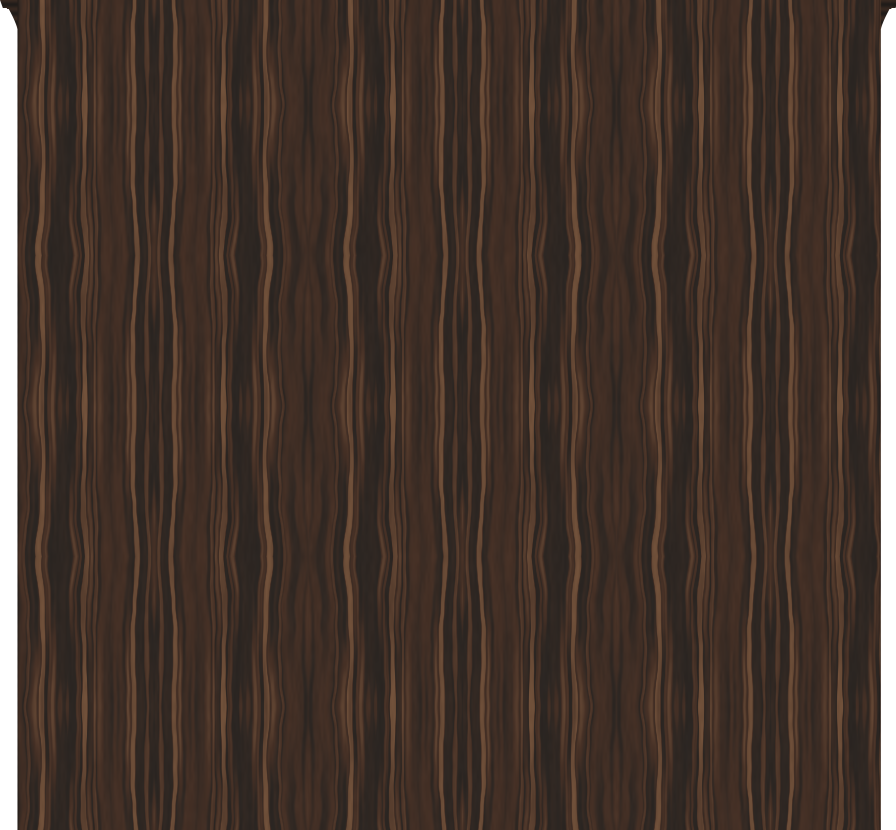
Give the GLSL for this texture, as a Shadertoy shader.

```glsl
// Dark book-matched ebony veneer panel with a small cornice at its top corners.

// Lengths are fractions of the canvas width, y runs downward from the top.
const vec3 DARK = vec3(0.168, 0.146, 0.132);
const vec3 BROWN = vec3(0.272, 0.188, 0.146);
const vec3 TAN = vec3(0.435, 0.312, 0.225);
const vec3 BACKDROP = vec3(1.0);
const vec2 MIRROR_AXIS = vec2(0.172, 0.117);
const vec2 LEAF_SIZE = vec2(0.172, 0.168);
const float HEART = 0.103;         // dark heartwood band, measured from the axis
const float HEART_WIDTH = 0.009;
const float WAVE = 0.0065;         // sideways sway of the grain
const float KNEE = 0.0045;         // bend where the leaves meet
const float PANEL_CENTER = 0.5013;
const float PANEL_HALF = 0.4818;
const float CORNICE_HEIGHT = 0.033;
const float CORNICE_REACH = 0.0195;

// Tan stripes: position, half width, strength
const int STRIPES = 8;
const vec3 STRIPE[STRIPES] = vec3[STRIPES](
    vec3(0.0090, 0.0016, 0.65), vec3(0.0220, 0.0023, 0.90),
    vec3(0.0670, 0.0017, 0.70), vec3(0.0795, 0.0029, 1.00),
    vec3(0.0880, 0.0011, 0.60), vec3(0.1175, 0.0012, 0.55),
    vec3(0.1255, 0.0030, 1.00), vec3(0.1420, 0.0017, 0.70));

float hash(vec2 p) {
    vec3 q = fract(p.xyx * 0.1031);
    q += dot(q, q.yzx + 33.33);
    return fract((q.x + q.y) * q.z);
}

float noise(vec2 p) {
    vec2 cell = floor(p);
    vec2 f = fract(p);
    f = f * f * (3.0 - 2.0 * f);
    return mix(mix(hash(cell), hash(cell + vec2(1, 0)), f.x),
               mix(hash(cell + vec2(0, 1)), hash(cell + vec2(1, 1)), f.x), f.y);
}

// Mirror the plane into one leaf of veneer
vec2 foldLeaf(vec2 p) {
    return abs(mod(p - MIRROR_AXIS + LEAF_SIZE, 2.0 * LEAF_SIZE) - LEAF_SIZE);
}

// Sway the grain and push it away from the heart near the seam
float bendGrain(vec2 leaf) {
    float sway = noise(leaf * vec2(34.0, 17.0) + 5.0) - 0.5;
    float ripple = noise(leaf * vec2(70.0, 45.0) + 31.0) - 0.5;
    float knee = 1.0 - smoothstep(0.0, 0.055, LEAF_SIZE.y - leaf.y);
    float side = clamp((leaf.x - HEART) / 0.02, -1.0, 1.0);
    return leaf.x + WAVE * sway + 0.3 * WAVE * ripple - KNEE * knee * side;
}

// Lightness of the wood: 0 dark, 0.5 brown, 1 tan
float woodTone(vec2 leaf, float px) {
    float g = bendGrain(leaf);
    float fine = noise(vec2(g * 280.0, leaf.y * 9.0));
    float streak = noise(vec2(g * 150.0, leaf.y * 6.0) + 17.0);

    // Calm reddish zones between the strongly striped ones
    float calm = smoothstep(0.029, 0.036, g) * (1.0 - smoothstep(0.052, 0.063, g));
    calm = max(calm, smoothstep(0.143, 0.153, g));
    float striped = 0.08 + 0.60 * smoothstep(0.40, 0.85, streak);
    float tone = mix(striped, 0.36 + 0.30 * (streak - 0.5), calm);
    tone += 0.32 * (fine - 0.5);

    // Heartwood band with brown spindles
    float fromHeart = abs(g - HEART);
    float heart = 1.0 - smoothstep(HEART_WIDTH * 0.7, HEART_WIDTH, fromHeart);
    tone = mix(tone, 0.08 + 0.2 * (fine - 0.5), 0.85 * heart);
    float taper = 1.0 - smoothstep(0.0, 0.048, leaf.y);
    float spindle = abs(fromHeart - 0.0035) - 0.0018 * taper;
    tone = mix(tone, 0.50, 0.8 * taper * (1.0 - smoothstep(-px, px, spindle)));

    // Tan stripes with dark borders
    for (int i = 0; i < STRIPES; i++) {
        vec3 s = STRIPE[i];
        float swell = 0.75 + 0.5 * noise(vec2(float(i) * 7.3, leaf.y * 18.0));
        float d = abs(g - s.x) - s.y * swell;
        float border = 1.0 - smoothstep(0.0, 0.0028, d);
        float body = 1.0 - smoothstep(-0.8 * px, 0.8 * px, d);
        tone *= 1.0 - 0.65 * s.z * border;
        tone = mix(tone, 0.86 + 0.36 * (fine - 0.5), s.z * body);
    }
    return clamp(tone, 0.0, 1.0);
}

vec3 woodColor(float tone) {
    vec3 color = mix(DARK, BROWN, smoothstep(0.0, 0.5, tone));
    return mix(color, TAN, smoothstep(0.45, 1.0, tone));
}

// Outward reach of the stepped cornice profile at depth y
float corniceReach(float y) {
    float k = clamp(y / CORNICE_HEIGHT, 0.0, 1.0);
    float curve = 0.8 * pow(1.0 - k, 1.3);
    float lip = 1.0 - smoothstep(0.26, 0.34, k);
    return CORNICE_REACH * max(curve, lip * (1.0 - 0.6 * k));
}

void mainImage(out vec4 fragColor, in vec2 fragCoord) {
    float px = 1.0 / iResolution.x;
    vec2 p = vec2(fragCoord.x, iResolution.y - fragCoord.y) * px;

    // Veneer with short pores
    vec3 color = woodColor(woodTone(foldLeaf(p), px));
    color *= 0.96 + 0.08 * noise(p * vec2(420.0, 90.0));

    // Shaded panel edges and cornice
    float side = abs(p.x - PANEL_CENTER) - PANEL_HALF;
    color *= 1.0 - 0.3 * smoothstep(-0.003, 0.0, side);
    float ledge = 0.5 + 0.5 * cos(p.y * 620.0);
    vec3 molding = mix(DARK * 0.75, BROWN, 0.6 * ledge);
    color = mix(color, molding, smoothstep(-px, px, side));

    float outline = side - corniceReach(p.y);
    color = mix(color, BACKDROP, smoothstep(-0.7 * px, 0.7 * px, outline));
    fragColor = vec4(color, 1.0);
}
```
